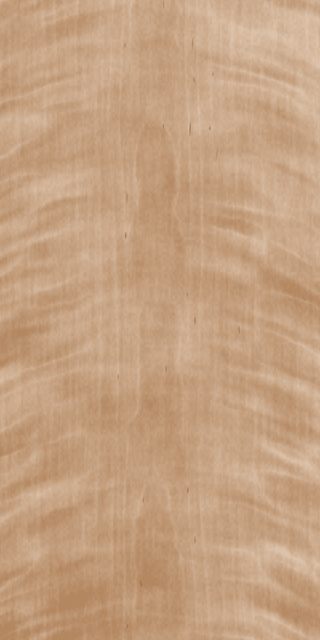
A Shadertoy shader for this texture:

```glsl
// Pale figured wood veneer: arched silky ripples, upright grain and a darker heart.

const vec3 DARK_WOOD  = vec3(0.725, 0.560, 0.415);
const vec3 LIGHT_WOOD = vec3(0.835, 0.720, 0.615);
const vec3 FLECK_TINT = vec3(0.610, 0.400, 0.260);

float hash(vec2 cell) {
    vec3 h = fract(vec3(cell.xyx) * vec3(0.1031, 0.1030, 0.0973));
    h += dot(h, h.yzx + 33.33);
    return fract((h.x + h.y) * h.z);
}

float noise(vec2 p) {
    vec2 cell = floor(p);
    vec2 f = fract(p);
    f = f * f * (3.0 - 2.0 * f);
    float low  = mix(hash(cell), hash(cell + vec2(1, 0)), f.x);
    float high = mix(hash(cell + vec2(0, 1)), hash(cell + vec2(1, 1)), f.x);
    return mix(low, high, f.y);
}

float fbm(vec2 p) {
    float sum = 0.0;
    float gain = 0.53;
    for (int i = 0; i < 4; i++) {
        sum += gain * noise(p);
        p = p * 2.03 + 17.3;
        gain *= 0.5;
    }
    return sum;
}

// Silky cross ripples that bend down towards both edges
float ripples(vec2 p, float dx) {
    float arch = p.y + 0.52 * dx * dx + 0.06 * (fbm(p * vec2(5.0, 6.0)) - 0.5);
    float wide = noise(vec2(p.x * 4.2, arch * 17.0) + 40.0) - 0.5;
    float thin = noise(vec2(p.x * 8.0, arch * 40.0) + 75.0) - 0.5;
    float ridge = 1.0 - abs(2.0 * noise(vec2(p.x * 5.5, arch * 21.0) + 9.0) - 1.0);
    return 0.68 * wide + 0.55 * thin + 0.48 * (ridge * ridge - 0.45);
}

// Growth lines: a crisp pale edge that fades outward
float growthLines(float radius, float y, float aa) {
    float count = 30.0;
    float phase = radius * count + 1.6 * noise(vec2(radius * 9.0, y * 1.3));
    float f = fract(phase);
    float edge = smoothstep(0.0, 1.5 * aa * count, f);
    float strength = 0.4 + 0.6 * hash(vec2(floor(phase), 5.0));
    return edge * exp(-5.0 * f) * strength;
}

// Stacked ragged heart tongues: x is the fill, y is the pale rim
vec2 heart(vec2 p, float dx, float period) {
    float ragged = fbm(p * vec2(6.0, 8.0) + 30.0) - 0.5;
    float down = fract((1.075 - p.y) / period);
    float dist = abs(dx) + 0.07 * ragged - 0.08 * pow(down, 0.25);
    float fade = smoothstep(0.0, 0.06, down) * (1.0 - smoothstep(0.6, 1.0, down));
    float fill = 1.0 - smoothstep(-0.014, 0.006, dist);
    float rim = exp(-pow((dist - 0.005) / 0.005, 2.0));
    return vec2(fill, rim * (0.5 + 0.5 * noise(p * 12.0))) * fade;
}

// Thin upright mineral flecks, one at most per cell, mostly near the heart
float flecks(vec2 p, vec2 cellSize, float aa) {
    vec2 cell = floor(p / cellSize);
    vec2 local = (fract(p / cellSize) - 0.5) * cellSize;
    vec2 jitter = vec2(hash(cell + 3.0), hash(cell + 8.0)) - 0.5;
    local -= jitter * cellSize * 0.45;
    float halfLength = mix(0.007, 0.027, pow(hash(cell + 21.0), 2.0));
    float lean = 0.3 * (hash(cell + 31.0) - 0.5);
    float taper = 1.0 - pow(clamp(abs(local.y) / halfLength, 0.0, 1.0), 2.0);
    float across = abs(local.x + lean * local.y);
    float body = 1.0 - smoothstep(0.0002, 0.001 + aa, across);
    float strength = 0.4 + 0.6 * hash(cell + 44.0);
    float center = abs((cell.x + 0.5) * cellSize.x - 0.49);
    float chance = mix(0.26, 0.01, smoothstep(0.08, 0.26, center));
    return body * taper * strength * step(hash(cell + 55.0), chance);
}

void mainImage(out vec4 fragColor, in vec2 fragCoord) {
    vec2 p = fragCoord / iResolution.x;
    float aa = 1.0 / iResolution.x;
    float dx = p.x - 0.49 - 0.03 * (noise(vec2(p.y * 2.2, 4.0)) - 0.5);
    float side = smoothstep(0.06, 0.32, abs(dx));

    // Broad light and shade
    float tone = 0.46 + 0.13 * (p.y - 1.0) + 0.16 * dx;
    tone += 0.62 * (fbm(p * vec2(2.6, 2.8) + 11.0) - 0.5);
    tone += 0.75 * (1.0 - side) * (fbm(p * vec2(7.0, 10.0) + 60.0) - 0.5);

    // Cross figure
    tone += mix(0.22, 1.0, side) * ripples(p, dx);

    // Heart and growth lines
    vec2 core = heart(p, dx, 0.57);
    tone += 0.20 * core.y - 0.22 * core.x;
    float radius = abs(dx) + 0.014 * (noise(p * vec2(3.0, 5.0)) - 0.5);
    float ringZone = smoothstep(0.07, 0.11, radius) * (1.0 - 0.7 * smoothstep(0.2, 0.36, radius));
    tone += ringZone * (0.52 * growthLines(radius, p.y, aa) - 0.06);

    // Fine upright pores and dust
    tone += 0.25 * (noise(vec2(p.x * 100.0, p.y * 9.0)) - 0.5);
    tone += 0.28 * (noise(p * vec2(200.0, 110.0)) - 0.5);

    vec3 color = mix(DARK_WOOD, LIGHT_WOOD, clamp(tone, -0.2, 1.25));
    color = mix(color, FLECK_TINT, 0.8 * flecks(p, vec2(0.07, 0.13), aa));
    fragColor = vec4(color, 1.0);
}
```
